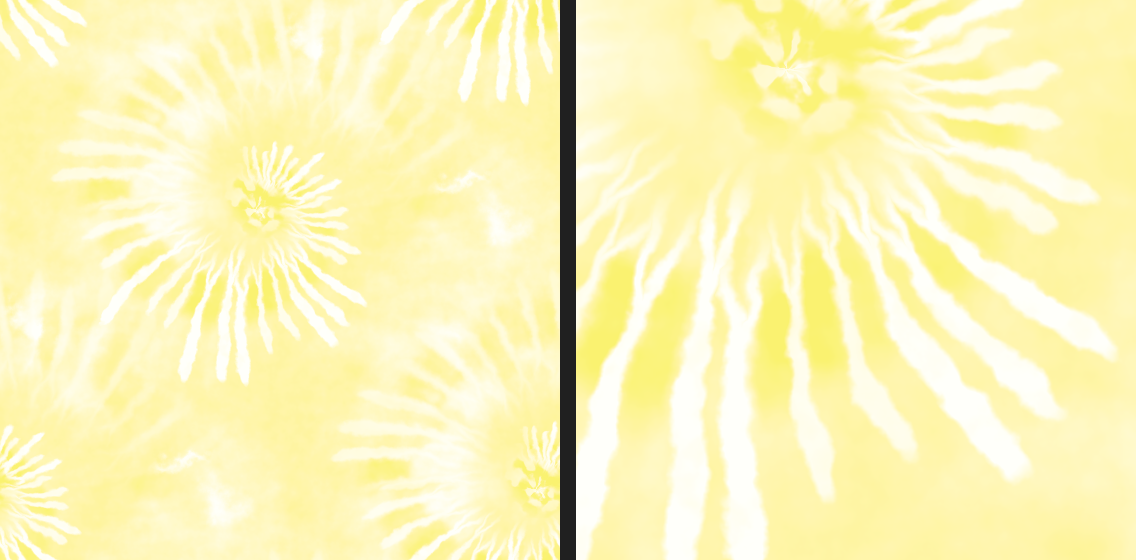
Left: the whole. Right: its middle third, enlarged.
This pattern is drawn by a Shadertoy shader. Its source:

```glsl
// Pale yellow tie-dye: spiral bursts of bleached rays in a half-drop repeat.
const vec3 WHITE  = vec3(1.00, 1.00, 0.98);
const vec3 BUTTER = vec3(1.00, 0.96, 0.67);
const vec3 LEMON  = vec3(0.98, 0.95, 0.44);
const vec2 CENTRE = vec2(0.462, 0.629);  // one burst; the lattice gives the rest
const float RAYS = 33.0;                 // rays per turn of the spiral
const float RAY_THIN = 0.0022;           // half widths at root and tip
const float RAY_WIDE = 0.0095;
const float SWIRL = 0.15;                // turns of bend per unit of radius
const float WOBBLE = 0.016;              // broad and fine bleeding of the dye
const float FRAY = 0.010;
const float TAU = 6.2831853;

float hash(vec2 p) {
    vec3 q = fract(p.xyx * 0.1031);
    q += dot(q, q.yzx + 33.33);
    return fract((q.x + q.y) * q.z);
}

// Value noise that wraps after a whole number of cells.
float noise(vec2 p, float period) {
    vec2 i = floor(p), f = fract(p);
    f = f * f * (3.0 - 2.0 * f);
    vec2 a = mod(i, period), b = mod(i + 1.0, period);
    return mix(mix(hash(a), hash(vec2(b.x, a.y)), f.x),
               mix(hash(vec2(a.x, b.y)), hash(b), f.x), f.y);
}

float fbm(vec2 q, float freq) {
    float sum = 0.0, amp = 0.5;
    for (int i = 0; i < 4; i++) {
        sum += amp * noise(q * freq, freq);
        freq *= 2.0;
        amp *= 0.5;
    }
    return sum / 0.9375;
}

// Soft bleached spot, stretched along its radius from the burst centre.
float spot(vec2 p, vec2 at, vec2 size) {
    vec2 dir = normalize(at), d = p - at;
    vec2 e = vec2(dot(d, dir), dir.x * d.y - dir.y * d.x) / size;
    return exp(-dot(e, e));
}

// One burst: x = white rays, y = yellow petals, z = pale halo.
vec3 burst(vec2 p) {
    float r = length(p);
    float turn = fract(atan(p.x, p.y) / TAU + SWIRL * (r - 0.15));  // clockwise from the top
    float a = turn * RAYS, gap = 0.5 * TAU / RAYS * r;
    vec3 m = vec3(0.0);
    for (int k = -1; k <= 1; k++) {
        float s = turn + float(k);  // turns along the spiral arm
        float fade = smoothstep(-0.1, 0.02, s) * (1.0 - smoothstep(1.05, 1.4, s));
        if (fade <= 0.0) continue;
        float inner = 0.04 + 0.13 * pow(max(s, 0.0), 1.3);
        float outer = 0.12 + 0.2 * s + 0.08 * smoothstep(0.15, 0.5, s);
        float crisp = mix(1.0, 0.35, smoothstep(0.6, 0.95, s));
        float shift = 0.25 * smoothstep(0.5, 0.75, s);
        for (int j = -1; j <= 1; j++) {
            float id = floor(a) + float(j), key = id + RAYS * float(k) + 64.0;
            float h = hash(vec2(key, 3.0)), g = hash(vec2(key, 8.0));
            float start = inner * (0.8 + 0.4 * h), end = outer * (0.8 + 0.27 * g);
            float f = (r - start) / (end - start);
            // Rays fork at the root so that they close around the petals.
            float d = abs(a - id - 0.5 - 0.35 * (h - 0.5)) * 2.0 * gap;
            d = abs(d - gap * 0.9 * (1.0 - smoothstep(0.0, 0.3, f)));
            float w = mix(RAY_THIN, RAY_WIDE, smoothstep(0.1, 0.85, f)) * (0.65 + 0.6 * g);
            w = min(w, 0.42 * gap) * sqrt(clamp((1.0 - f) * 6.0, 0.0, 1.0));
            float soft = mix(0.009, 0.0035, crisp);
            float ray = (1.0 - smoothstep(w - 0.5 * soft, w + soft, d))
                      * smoothstep(-0.1, 0.15, f) * (1.0 - smoothstep(0.94, 1.02, f));
            m.x = max(m.x, ray * fade * crisp * (0.7 + 0.3 * g));
            float petal = (1.0 - smoothstep(0.45, 0.95, abs(a - id) * 2.0))
                        * smoothstep(0.02, 0.16, f - shift)
                        * (1.0 - smoothstep(0.45, 0.65, f - shift + 0.2 * (g - 0.5)));
            m.y = max(m.y, petal * fade * mix(0.45, 1.0, crisp) * (0.35 + 0.65 * h));
        }
        float band = smoothstep(inner * 0.7, inner * 1.3, r)
                   * (1.0 - smoothstep(outer * 0.8, outer * 1.15, r));
        m.z = max(m.z, band * fade * smoothstep(0.35, 0.8, s));
    }
    return m;
}

// Outlying bleached patches.
float patches(vec2 p) {
    return spot(p, vec2(0.098, 0.293), vec2(0.045, 0.03))
         + spot(p, vec2(0.436, -0.02), vec2(0.035, 0.045))
         + spot(p, vec2(0.37, 0.06), vec2(0.045, 0.012))
         + 0.5 * spot(p, vec2(0.19, 0.267), vec2(0.05, 0.03));
}

void mainImage(out vec4 fragColor, in vec2 fragCoord) {
    vec2 uv = fragCoord / iResolution.y - CENTRE;
    vec2 q = vec2(uv.x + uv.y, uv.x - uv.y);  // half-drop lattice becomes a unit grid
    vec2 warp = vec2(fbm(q + 0.37, 10.0), fbm(q + 0.71, 10.0)) - 0.5;
    vec2 fray = vec2(fbm(q + 0.21, 48.0), fbm(q + 0.83, 48.0)) - 0.5;
    float cloud = fbm(q + 0.13, 5.0), blotch = fbm(q + 0.47, 16.0), grain = fbm(q + 0.53, 48.0);

    // Gather the bursts around this point.
    vec3 m = vec3(0.0);
    float core = 0.0, heart = 0.0, streak = 0.0, bleach = 0.0;
    for (int y = -1; y <= 1; y++)
    for (int x = -1; x <= 1; x++) {
        vec2 cell = q - floor(q + 0.5) - vec2(x, y);
        vec2 p = 0.5 * vec2(cell.x + cell.y, cell.x - cell.y) + warp * WOBBLE + fray * FRAY;
        float r = length(p), turn = fract(atan(p.x, p.y) / TAU + SWIRL * r);
        m = max(m, burst(p));
        bleach += patches(p + warp * 0.06 + fray * 0.03);
        float dots = noise(vec2(turn * 22.0, r * 75.0), 22.0);
        core += (1.0 - smoothstep(0.04, 0.085, length(p - vec2(0.012, 0.018))))
              * (1.3 * smoothstep(0.4, 0.75, dots) - 0.25);
        heart += 1.0 - smoothstep(0.006, 0.022, length(p + fray * 0.05));
        float strands = noise(vec2(turn * 56.0, r * 12.0), 56.0)
                      + 0.7 * noise(vec2(turn * 120.0, r * 20.0), 120.0) - 0.85;
        streak += strands * smoothstep(0.06, 0.15, r) * (1.0 - smoothstep(0.28, 0.5, r));
    }

    // Dye depth: 0 white, 1 butter, 2 lemon.
    float tone = 0.86 + 0.9 * (cloud - 0.5) + 0.45 * (blotch - 0.5) + 0.3 * (grain - 0.5);
    tone += streak * (0.16 + 0.3 * m.z) - 0.36 * m.z;
    tone += m.y * (0.5 + 1.0 * blotch) + core;
    float white = m.x * (0.85 + 0.4 * grain) + bleach * (0.6 + 0.6 * blotch + 0.3 * streak)
                + 0.8 * heart * smoothstep(0.3, 0.6, grain);
    tone = clamp(tone * (1.0 - clamp(white, 0.0, 1.0)), 0.0, 2.0);
    vec3 col = mix(mix(WHITE, BUTTER, min(tone, 1.0)), LEMON, max(tone - 1.0, 0.0));
    fragColor = vec4(col, 1.0);
}
```
